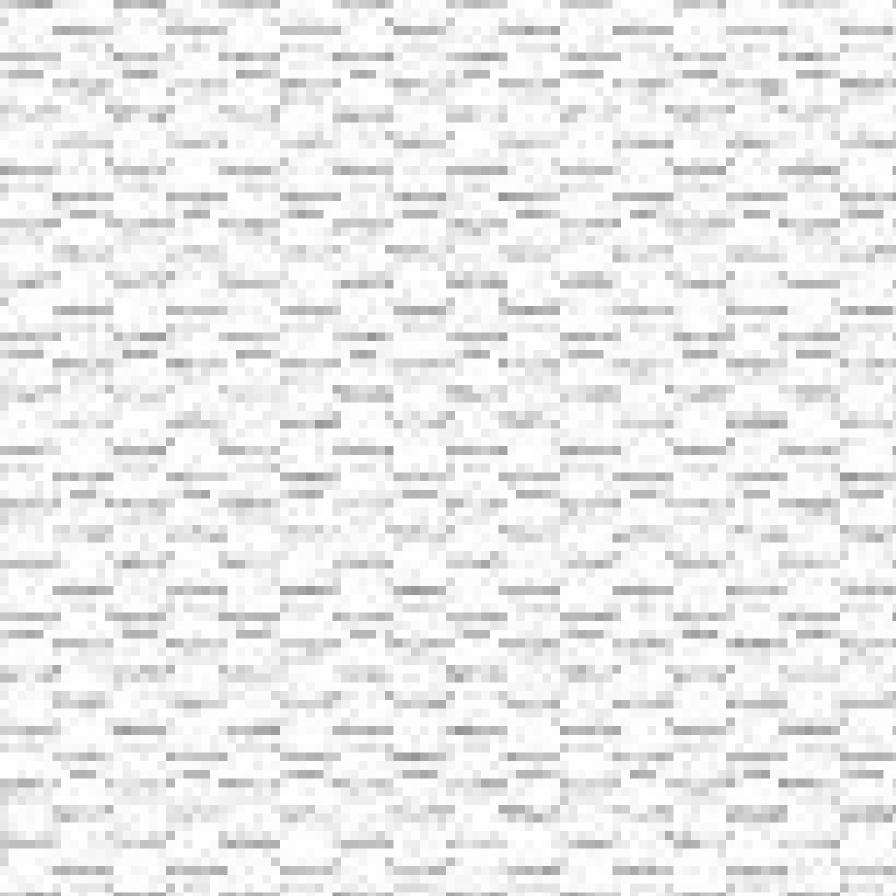
Reproduce this texture procedurally as a Shadertoy shader.

```glsl
// Pale woven cloth drawn as a coarse mosaic: half-dropped columns of grey dashes.
// Each mosaic tile samples a fine weave (8 pairs of columns, 32 rows) at its centre,
// so the row spacing beats against the tile grid; noise wears the threads.

const float TILES = 102.4;            // mosaic tiles across the canvas
const float COLUMN_PAIRS = 8.0;       // weave repeats across
const float ROWS = 32.0;              // staggered thread rows down
const float CLOTH = 0.995;            // brightness of bare cloth
const float FOLD_DEPTH = 0.28;        // darkness of the main dashes
const float STITCH_DEPTH = 0.28;      // darkness of the short inner dashes
const int SAMPLES = 2;                // supersampling per axis

float hash(vec2 p) {
    vec3 q = fract(vec3(p.xyx) * vec3(0.1031, 0.1030, 0.0973));
    q += dot(q, q.yzx + 33.33);
    return fract((q.x + q.y) * q.z);
}

vec2 gradientAt(vec2 p) {
    float angle = 6.2832 * hash(p);
    return vec2(cos(angle), sin(angle));
}

float gradientNoise(vec2 p) {
    vec2 i = floor(p), f = fract(p);
    vec2 s = f * f * f * (f * (f * 6.0 - 15.0) + 10.0);
    vec2 e = vec2(0.0, 1.0);
    float a = dot(gradientAt(i), f);
    float b = dot(gradientAt(i + e.yx), f - e.yx);
    float c = dot(gradientAt(i + e.xy), f - e.xy);
    float d = dot(gradientAt(i + e.yy), f - e.yy);
    return mix(mix(a, b, s.x), mix(c, d, s.x), s.y);
}

float bell(float x, float width) {
    return exp(-0.5 * x * x / (width * width));
}

// Main dash: flat in the middle, turned up at both ends.
float foldLine(float u, float v, float wobble) {
    float side = abs(u);
    float rise = 0.6 * smoothstep(0.95, 1.3, side);
    float extent = 1.0 - smoothstep(1.04, 1.3, side);
    return extent * bell(v - 0.07 + rise + wobble, 0.115);
}

// Short thin dash just below the main one.
float stitchLine(float u, float v) {
    float extent = 1.0 - smoothstep(0.5, 0.62, abs(u));
    return extent * bell(v - 0.66, 0.038);
}

// Darkness of the weave at p; columns of each parity drop by one row.
float weave(vec2 p, float wobble, float wear) {
    float dark = 0.0;
    for (int k = 0; k < 2; k++) {
        float parity = float(k);
        float phase = p.x * COLUMN_PAIRS - 0.5 * parity;
        float u = 4.0 * (fract(phase + 0.25) - 0.5);
        float v = mod(p.y * ROWS - parity + 0.8, 2.0) - 0.8;
        dark += FOLD_DEPTH * wear * foldLine(u, v, wobble);
        dark += STITCH_DEPTH * stitchLine(u, v);
    }
    return dark;
}

// Brightness of one mosaic tile.
float tileShade(vec2 tile) {
    vec2 centre = (tile + 0.5) / TILES;
    float wobble = 0.22 * gradientNoise(tile * vec2(0.43, 0.71) + 7.3);
    float wear = 1.0 + 0.45 * gradientNoise(tile * vec2(0.19, 0.37) + 31.7);
    float grain = hash(tile + 3.0);
    wear += 0.25 * (grain - 0.5);
    float dust = 0.085 * pow(hash(tile + 57.0), 4.0);
    return CLOTH - weave(centre, wobble, wear) - dust;
}

void mainImage(out vec4 fragColor, in vec2 fragCoord) {
    float shade = 0.0;
    for (int j = 0; j < SAMPLES; j++) {
        for (int i = 0; i < SAMPLES; i++) {
            vec2 offset = (vec2(i, j) + 0.5) / float(SAMPLES) - 0.5;
            vec2 uv = (fragCoord + offset) / iResolution.xy;
            vec2 fromTop = vec2(uv.x, 1.0 - uv.y);
            shade += tileShade(floor(fromTop * TILES));
        }
    }
    shade /= float(SAMPLES * SAMPLES);
    fragColor = vec4(vec3(clamp(shade, 0.0, 1.0)), 1.0);
}
```
